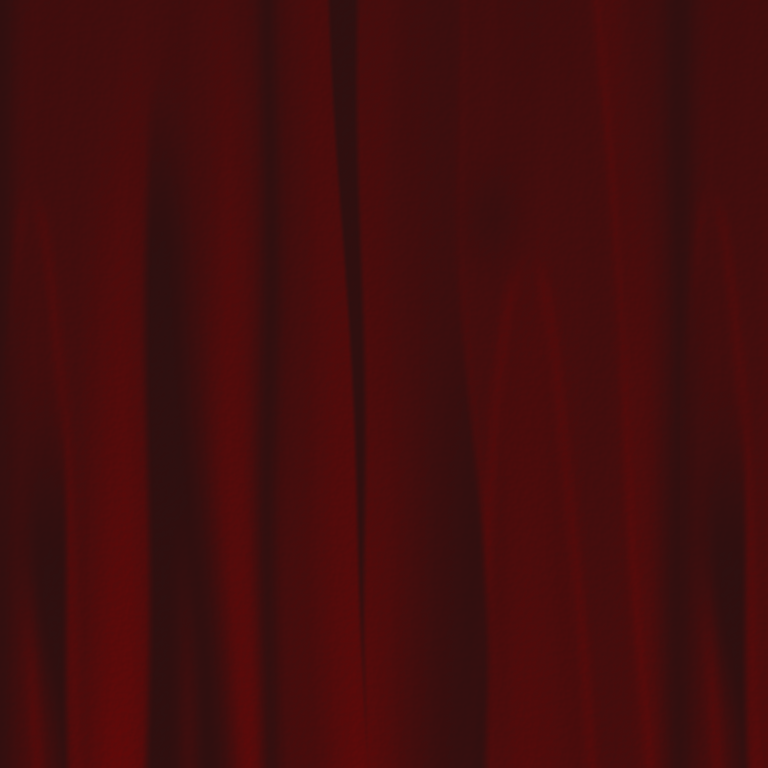
Give the GLSL for this texture, as a WebGL 1 fragment shader.

```glsl
precision highp float;
// Draws a dark red velvet curtain with hanging folds, thin creases and a fine nap.
uniform vec2 u_resolution;

const float PERIOD = 0.885; // width after which the cloth repeats
const vec3 SHADOW = vec3(0.175, 0.062, 0.062);
const vec3 VELVET = vec3(0.365, 0.038, 0.038);

vec2 hash2(vec2 p) {
  vec2 q = vec2(dot(p, vec2(127.1, 311.7)), dot(p, vec2(269.5, 183.3)));
  return fract(sin(q) * 43758.55);
}

// Distance to the nearest scattered point
float cellular(vec2 p) {
  vec2 cell = floor(p);
  float nearest = 2.0;
  for (int j = -1; j <= 1; j++) {
    for (int i = -1; i <= 1; i++) {
      vec2 corner = cell + vec2(float(i), float(j));
      nearest = min(nearest, distance(p, corner + hash2(corner)));
    }
  }
  return nearest;
}

// Embossed nap, lit from the upper left
float nap(vec2 p, float scale) {
  vec2 q = p * scale;
  return cellular(q) - cellular(q + vec2(-0.25, 0.25));
}

float ridge(float x, float center, float width) {
  float d = (x - center) / width;
  return exp(-d * d);
}

float band(float x, float left, float right, float softLeft, float softRight) {
  return smoothstep(left - softLeft, left + softLeft, x)
       * (1.0 - smoothstep(right - softRight, right + softRight, x));
}

// Crease falling from an apex in two spreading legs
float arch(vec2 p, vec2 apex, float spread, float width) {
  float depth = apex.y - p.y;
  float leg = spread * sqrt(max(depth, 0.0));
  float line = ridge(abs(p.x - apex.x), leg, width);
  return line * smoothstep(-0.01, 0.06, depth);
}

// Vertical silk streaks from layered sines
float streaks(vec2 p) {
  float sum = 0.0;
  float amplitude = 0.5;
  float frequency = 45.0;
  for (int i = 0; i < 4; i++) {
    sum += amplitude * sin(p.x * frequency + 2.0 * sin(p.y * 3.0 + frequency));
    amplitude *= 0.7;
    frequency *= 1.83;
  }
  return sum;
}

// Light caught by rounded folds and creases; drop runs from top to hem
float foldLight(vec2 p, float drop) {
  float light = 0.46 + 0.12 * (drop - 0.5);
  light += ridge(p.x, 0.160, 0.045) * (0.06 + 0.46 * drop);
  light += ridge(p.x, 0.285 + 0.04 * drop, 0.028) * (0.15 + 0.30 * drop);
  light += ridge(p.x, 0.415 + 0.04 * drop, 0.035) * (0.20 + 0.10 * drop);
  light += ridge(p.x, 0.490, 0.035) * (0.10 + 0.15 * drop);
  light += ridge(p.x, 0.690, 0.065) * 0.22 * drop;
  light += ridge(p.x, 0.780 + 0.065 * drop, 0.007) * 0.17;
  light += ridge(p.x, 0.800 + 0.055 * drop, 0.025) * 0.16;
  light += ridge(p.x, 0.600 + 0.035 * smoothstep(0.25, 0.9, drop), 0.007) * 0.13;
  light += arch(p, vec2(0.690, 0.67), 0.095, 0.009) * 0.20;
  light += arch(p, vec2(0.042, 0.76), 0.070, 0.009) * 0.20;
  return light + 0.035 * streaks(p);
}

// Shade multiplies through overlapping valleys; returns remaining light
float valleyLight(vec2 p, float drop) {
  float lit = 1.0;
  float bend = 0.03 * smoothstep(0.84, 1.0, p.y);
  lit *= 1.0 - 0.92 * smoothstep(0.0, 0.35, drop)
       * band(p.x, 0.192 + bend, 0.215 + 0.08 * drop, 0.008, 0.028);
  lit *= 1.0 - 0.75 * ridge(p.x, 0.350, 0.015);
  lit *= 1.0 - 0.90 * band(p.x, 0.430 + 0.052 * drop, 0.466 + 0.013 * drop, 0.004, 0.005);
  float sway = 0.035 * smoothstep(0.25, 0.9, drop);
  lit *= 1.0 - (0.30 + 0.50 * smoothstep(0.25, 0.7, drop))
       * band(p.x, 0.565, 0.600 + sway, 0.065, 0.008);
  lit *= 1.0 - 0.90 * smoothstep(0.45, 0.75, drop)
       * band(p.x, 0.030 + 0.045 * smoothstep(0.7, 1.0, drop), 0.070 + 0.02 * drop, 0.022, 0.006);
  lit *= 1.0 - 0.40 * ridge(p.x, 0.640, 0.035) * ridge(p.y, 0.72, 0.06);
  lit *= 1.0 - 0.75 * ridge(min(p.x, PERIOD - p.x), 0.0, 0.022);
  return lit;
}

void main() {
  vec2 uv = gl_FragCoord.xy / u_resolution;
  float drop = 1.0 - uv.y;
  vec2 cloth = vec2(mod(uv.x, PERIOD), uv.y);
  cloth.x += 0.003 * sin(uv.y * 9.0 + uv.x * 14.0) * smoothstep(0.0, 0.05, cloth.x);

  float light = foldLight(cloth, drop) * valleyLight(cloth, drop);
  // Small inner folds rising out of the deep valleys near the hem
  float hem = smoothstep(0.62, 0.95, drop);
  light += 0.30 * hem * ridge(cloth.x, 0.215 + 0.03 * drop, 0.014);
  light += 0.25 * hem * ridge(cloth.x, 0.005 + 0.045 * drop, 0.010);

  float grain = nap(uv, 110.0) + 0.6 * nap(uv, 210.0);
  light += grain * (0.03 + 0.13 * clamp(light, 0.0, 1.0));
  gl_FragColor = vec4(mix(SHADOW, VELVET, clamp(light, 0.0, 1.35)), 1.0);
}
```
